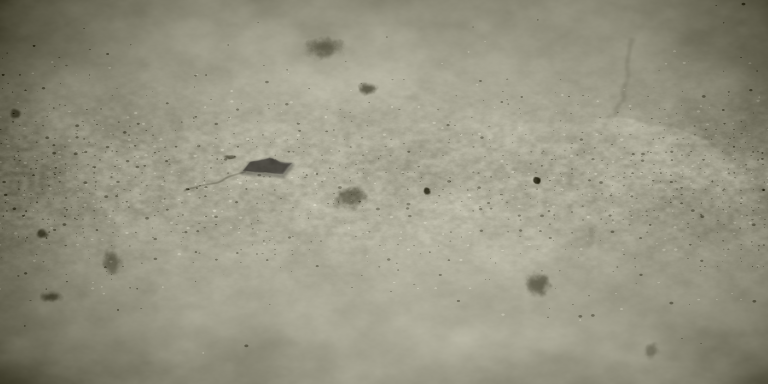
Write a WebGL 2 fragment shader that draws this texture.

```glsl
#version 300 es
precision highp float;
// Weathered concrete floor seen at a low angle, with a dark flake and stains.
// Layered value noise gives the surface; a focus band sharpens grain and specks,
// while soft ellipses, thin cracks and a vignette place the larger features.
#define FOCUS_Y 0.53
#define FOCUS_WIDTH 0.20
#define BASE_TONE 0.695
#define MOTTLE 0.13
#define GRAIN 0.17
#define SPECK_DARKNESS 0.20
#define SIDE_FALLOFF 0.23
#define END_FALLOFF 0.11

uniform vec2 u_resolution;
out vec4 outColor;

const int SPOTS = 12;
// Centre and radii of each stain, in canvas heights.
const vec4 stains[SPOTS] = vec4[SPOTS](
    vec4(0.845, 0.875, 0.036, 0.019), vec4(0.960, 0.770, 0.020, 0.013),
    vec4(0.912, 0.485, 0.034, 0.026), vec4(1.112, 0.503, 0.009, 0.008),
    vec4(1.398, 0.531, 0.008, 0.008), vec4(1.402, 0.260, 0.023, 0.025),
    vec4(0.294, 0.317, 0.020, 0.027), vec4(0.135, 0.228, 0.020, 0.011),
    vec4(0.109, 0.392, 0.012, 0.010), vec4(0.040, 0.703, 0.012, 0.010),
    vec4(1.698, 0.085, 0.017, 0.016), vec4(0.600, 0.591, 0.015, 0.005));
const float stainDepth[SPOTS] = float[SPOTS](
    0.24, 0.34, 0.24, 0.42, 0.46, 0.24, 0.19, 0.23, 0.25, 0.19, 0.15, 0.25);

const vec2 flake[6] = vec2[6](
    vec2(0.633, 0.555), vec2(0.651, 0.578), vec2(0.703, 0.589),
    vec2(0.729, 0.578), vec2(0.760, 0.575), vec2(0.737, 0.547));

float hash(vec2 p) {
    vec3 q = fract(p.xyx * vec3(0.1031, 0.1030, 0.0973));
    q += dot(q, q.yzx + 33.33);
    return fract((q.x + q.y) * q.z);
}

float noise(vec2 p) {
    vec2 i = floor(p), f = fract(p);
    f = f * f * (3.0 - 2.0 * f);
    return mix(mix(hash(i), hash(i + vec2(1, 0)), f.x),
               mix(hash(i + vec2(0, 1)), hash(i + vec2(1, 1)), f.x), f.y);
}

float fbm(vec2 p) {
    float sum = 0.0, amp = 0.5;
    for (int i = 0; i < 4; i++) {
        sum += amp * noise(p);
        p = mat2(1.6, 0.9, -0.9, 1.6) * p + 17.3;
        amp *= 0.5;
    }
    return sum / 0.9375;
}

float segment(vec2 p, vec2 a, vec2 b) {
    vec2 d = b - a;
    return length(p - a - d * clamp(dot(p - a, d) / dot(d, d), 0.0, 1.0));
}

float flakeDistance(vec2 p) {
    float dist = 10.0, side = 1.0;
    for (int i = 0, j = 5; i < 6; j = i++) {
        vec2 a = flake[i], b = flake[j];
        dist = min(dist, segment(p, a, b));
        if ((a.y > p.y) != (b.y > p.y) &&
            p.x < (b.x - a.x) * (p.y - a.y) / (b.y - a.y) + a.x) side = -side;
    }
    return dist * side;
}

float blob(vec2 p, vec2 centre, vec2 radius) {
    vec2 d = (p - centre) / radius;
    return exp(-dot(d, d));
}

// One jittered speck per grid cell, kept with a given probability.
float specks(vec2 p, vec2 grid, float chance) {
    vec2 q = p * grid, cell = floor(q);
    vec2 jitter = 0.3 + 0.4 * vec2(hash(cell), hash(cell + 41.7));
    float radius = mix(0.10, 0.28, hash(cell + 9.1));
    float d = length(fract(q) - jitter);
    return step(hash(cell + 73.0), chance) * (1.0 - smoothstep(radius * 0.4, radius, d));
}

void main() {
    vec2 p = gl_FragCoord.xy / u_resolution.y;
    p.x *= 2.0 * u_resolution.y / u_resolution.x;
    float pixel = 1.0 / u_resolution.y;
    float off = (p.y - FOCUS_Y) / FOCUS_WIDTH;
    float focus = exp(-off * off);

    // Broad light, vignette and mottled surface
    vec2 v = abs(vec2(p.x - 1.06, (p.y - 0.48) * 2.0));
    float tone = BASE_TONE - SIDE_FALLOFF * pow(v.x, 3.0) - END_FALLOFF * pow(v.y, 3.0);
    tone -= 0.05 * v.x * v.x * v.y * v.y;
    tone += MOTTLE * (fbm(p * vec2(6.0, 9.0)) - 0.5);
    tone += 0.06 * (fbm(p * vec2(19.0, 30.0) + 5.0) - 0.5);
    tone += GRAIN * (0.10 + 0.9 * focus) * (fbm(p * vec2(62.0, 95.0)) - 0.5);
    tone -= 0.05 * blob(p, vec2(1.85, 0.82), vec2(0.18, 0.2));
    tone -= 0.03 * blob(p, vec2(1.50, 0.76), vec2(0.16, 0.07));
    tone -= 0.04 * blob(p, vec2(0.60, 0.07), vec2(0.16, 0.06));

    // Pale worn patch with a curved upper edge
    float rim = length((p - vec2(1.56, 0.48)) / vec2(0.40, 0.21)) + 0.06 * (noise(p * 25.0) - 0.5);
    tone += 0.055 * smoothstep(0.55, 0.96, rim) * (1.0 - smoothstep(0.98, 1.03, rim))
          * smoothstep(1.45, 1.62, p.x) * smoothstep(0.44, 0.54, p.y);

    // Hairline cracks
    vec2 w = p + 0.012 * (vec2(noise(p * 30.0), noise(p * 30.0 + 8.0)) - 0.5);
    float stem = min(segment(w, vec2(0.635, 0.555), vec2(0.565, 0.525)),
                     segment(w, vec2(0.565, 0.525), vec2(0.485, 0.505)));
    float crack = min(segment(w, vec2(1.645, 0.90), vec2(1.625, 0.74)),
                      segment(w, vec2(1.625, 0.74), vec2(1.56, 0.66)));
    tone -= 0.13 * (1.0 - smoothstep(0.0, 0.003 + pixel, stem));
    tone -= 0.05 * (1.0 - smoothstep(0.0, 0.012, crack));

    // Scattered grit, densest in the focus band
    float chance = focus * (0.10 + 0.10 * smoothstep(0.3, 1.0, v.x));
    tone -= SPECK_DARKNESS * specks(p, vec2(38.0, 54.0), chance);
    tone -= SPECK_DARKNESS * 0.7 * specks(p + 3.7, vec2(66.0, 90.0), chance * 1.3);
    tone += 0.09 * specks(p + 8.3, vec2(45.0, 70.0), chance);

    // Stains, softer away from the focus band
    float ragged = fbm(p * 55.0) - 0.5;
    for (int i = 0; i < SPOTS; i++) {
        float d = length((p - stains[i].xy) / stains[i].zw) + 1.1 * ragged;
        float soft = mix(0.65, 0.4, focus);
        tone -= stainDepth[i] * (1.0 - smoothstep(1.0 - soft, 1.0 + soft, d));
    }
    tone -= 0.05 * blob(p, vec2(1.07, 0.745), vec2(0.03, 0.012));
    tone -= 0.09 * blob(p, vec2(1.535, 0.395), vec2(0.016, 0.02)) * (1.0 + 2.0 * ragged);

    // Dark flake with its contact shadow
    vec3 color = vec3(tone, tone - 0.008, tone - 0.078);
    color *= 1.0 - 0.25 * (1.0 - smoothstep(0.0, 0.012, flakeDistance(p + vec2(0.0, 0.005))));
    float edge = flakeDistance(p + 0.004 * ragged);
    vec3 flakeColor = vec3(0.30, 0.29, 0.26) + 0.10 * ragged;
    flakeColor += 0.10 * smoothstep(-0.006, 0.0, edge) * smoothstep(0.70, 0.75, p.x);
    color = mix(color, flakeColor, 1.0 - smoothstep(-pixel, pixel, edge));
    outColor = vec4(clamp(color, 0.0, 1.0), 1.0);
}
```
